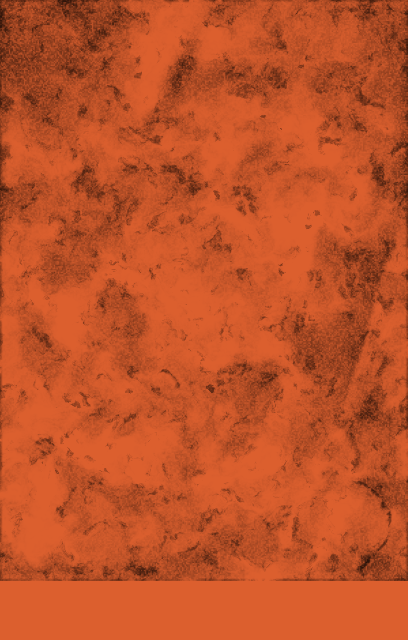
Reproduce this texture procedurally as a WebGL 2 fragment shader.

```glsl
#version 300 es
precision highp float;
// Worn orange sheet: sooty stains, diagonal smears, scuffs and cracks above a clean strip.
// Soft regions set the local wear, layered noise breaks it into blotches and flecks, and
// fine grain turns the result into gritty darkening of a single base colour.
uniform vec2 u_resolution;
out vec4 fragColor;

const vec3 ORANGE = vec3(0.862, 0.372, 0.181);
const float STRIP_TOP = 0.0925;

float hash(vec2 p) {
    vec3 q = fract(p.xyx * 0.1031);
    q += dot(q, q.yzx + 33.33);
    return fract((q.x + q.y) * q.z);
}

float noise(vec2 p) {
    vec2 i = floor(p), f = fract(p);
    f = f * f * (3.0 - 2.0 * f);
    return mix(mix(hash(i), hash(i + vec2(1, 0)), f.x),
               mix(hash(i + vec2(0, 1)), hash(i + vec2(1, 1)), f.x), f.y);
}

float fbm(vec2 p) {
    float sum = 0.0, amp = 0.43;
    for (int i = 0; i < 5; i++) {
        sum += amp * noise(p);
        p = mat2(1.6, 1.2, -1.2, 1.6) * p + 17.3;
        amp *= 0.62;
    }
    return sum * 0.97;
}

vec2 rotate(vec2 p, float a) {
    float c = cos(a), s = sin(a);
    return vec2(c * p.x + s * p.y, c * p.y - s * p.x);
}

// Soft elliptical stain.
float stain(vec2 p, vec2 center, vec2 radii, float angle) {
    vec2 q = rotate(p - center, angle) / radii;
    return exp(-dot(q, q));
}

// Smear with a crisp edge from a to b, fading out to its left side.
float smear(vec2 p, vec2 a, vec2 b, float width) {
    vec2 dir = normalize(b - a);
    float side = dot(p - a, vec2(-dir.y, dir.x));
    float along = dot(p - a, dir) / length(b - a);
    float ends = smoothstep(-0.15, 0.15, along) * smoothstep(1.3, 0.7, along);
    return ends * smoothstep(-0.008, 0.006, side) * exp(-max(side, 0.0) / width);
}

// Curved crack: part of a ring around the given heading.
float crack(vec2 p, vec2 center, float radius, float heading, float width) {
    vec2 q = rotate(p - center, heading);
    float facing = smoothstep(0.0, 0.5, q.x / max(length(q), 0.0001));
    return facing * smoothstep(width, 0.0, abs(length(q) - radius));
}

float segment(vec2 p, vec2 center, float angle, float halfLength) {
    vec2 q = rotate(p - center, angle);
    q.x -= clamp(q.x, -halfLength, halfLength);
    return length(q);
}

// How worn each part of the sheet is; stains use the ragged position, smears the straight one.
float wearMap(vec2 p, vec2 ragged, float aspect) {
    float w = 0.17;
    w += 0.72 * stain(ragged, vec2(0.09, 0.97), vec2(0.21, 0.10), 0.6);
    w += 0.40 * stain(ragged, vec2(0.08, 0.66), vec2(0.13, 0.10), 0.4);
    w += 0.32 * stain(ragged, vec2(0.46, 0.92), vec2(0.18, 0.11), 0.0);
    w += 0.18 * stain(ragged, vec2(0.37, 0.75), vec2(0.10, 0.09), 0.8);
    w += 0.45 * stain(ragged, vec2(0.61, 0.29), vec2(0.05, 0.16), 0.0);
    w += 0.45 * stain(ragged, vec2(0.61, 0.11), vec2(0.05, 0.05), 0.5);
    w += 0.42 * stain(ragged, vec2(0.36, 0.13), vec2(0.19, 0.028), 0.28);
    w += 0.24 * stain(ragged, vec2(0.13, 0.22), vec2(0.09, 0.10), 0.2);
    w += 0.42 * smoothstep(0.3, 0.6, stain(mix(p, ragged, 0.4), vec2(0.375, 0.37), vec2(0.058, 0.085), -0.15));
    w += 0.80 * smear(p, vec2(0.534, 0.362), vec2(0.618, 0.635), 0.055);
    w += 0.38 * smear(p, vec2(0.521, 0.74), vec2(0.475, 0.531), 0.06);
    w += 0.65 * exp(-p.x / 0.016) * smoothstep(0.5, 0.75, p.y);
    w += 0.85 * exp((p.x - aspect) / 0.028) * smoothstep(0.5, 0.8, p.y);
    return w;
}

// Scattered broken scuffs and dots.
float scuffs(vec2 p, float aspect, float rough) {
    float mark = 0.0;
    for (int i = 0; i < 48; i++) {
        float id = float(i);
        vec2 center = vec2(hash(vec2(id, 3.1)) * aspect, mix(0.1, 1.0, hash(vec2(id, 7.7))));
        float pick = hash(vec2(id, 12.9));
        float angle = mix(-1.1, 1.5, hash(vec2(id, 21.3)));
        float d = segment(p, center, angle, 0.022 * pick * pick * pick) + (rough - 0.5) * 0.035;
        mark = max(mark, smoothstep(0.001, -0.003, d) * mix(0.2, 0.7, hash(vec2(id, 5.5))));
    }
    return mark;
}

void main() {
    vec2 p = gl_FragCoord.xy / u_resolution.y;
    float aspect = u_resolution.x / u_resolution.y;

    // Noise layers, from broad blotches to fine grain.
    vec2 bend = vec2(fbm(p * 14.0), fbm(p * 14.0 + 40.0)) - 0.5;
    float blotch = fbm(p * 17.0 + bend * 1.5);
    float rough = fbm(p * 56.0 + bend * 3.0 + 9.0);
    float streak = noise(rotate(p, 1.15) * vec2(3.0, 38.0)) - 0.5;
    float grain = noise(p * 470.0);

    // Stains, and ragged flecks that gather where the blotches are dense.
    float wear = wearMap(p + bend * 0.01, p + bend * 0.1, aspect);
    float cover = smoothstep(-0.05, 0.78, 0.85 * (blotch - 0.5) + wear * 0.46 + streak * 0.09 - 0.03);
    float dark = 0.62 * cover * mix(0.35, 1.65, grain);
    float fleck = rough + 0.13 * (wear - 0.3) + 0.32 * (blotch - 0.5);
    dark += 0.42 * smoothstep(0.58, 0.85, fleck) * mix(0.5, 1.5, grain);

    // Scuffs, cracks and the thin dirty border.
    vec2 wobbly = p + bend * 0.04;
    dark += scuffs(wobbly, aspect, rough) * (0.5 + 0.5 * grain);
    float lines = crack(wobbly, vec2(0.54, 0.18), 0.066, 0.0, 0.005);
    lines += crack(wobbly, vec2(0.255, 0.405), 0.018, 0.7, 0.005);
    lines += 0.4 * crack(wobbly, vec2(0.51, 0.29), 0.05, 1.0, 0.008);
    dark += 0.9 * lines * smoothstep(0.3, 0.6, rough) * (0.4 + 0.6 * grain);
    float border = min(min(p.x, aspect - p.x), min(1.0 - p.y, p.y - STRIP_TOP));
    dark += 0.4 * smoothstep(0.005, 0.0, border) * smoothstep(0.3, 0.65, rough);

    // Soft shoulder keeps the deepest soot from clipping.
    float soot = 0.9 * (1.0 - exp(-1.25 * dark));
    float sheet = smoothstep(-0.001, 0.001, p.y - STRIP_TOP);
    fragColor = vec4(ORANGE * (1.0 - sheet * soot), 1.0);
}
```
